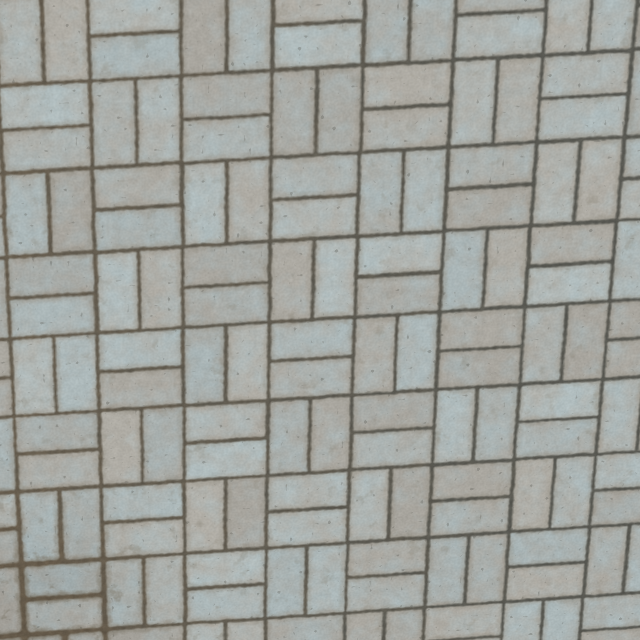
This texture is drawn by a WebGL 1 fragment shader. Its source:

```glsl
precision highp float;
// Pale basket-weave paving: square cells of two bricks, turned in alternate cells,
// seen at a slight slant. A projective map gives the cell grid, a rounded-box
// distance gives the joints, and gradient noise adds stains, grain and wear.
uniform vec2 u_resolution;

const vec3 WARM_CLAY = vec3(0.672, 0.661, 0.632);
const vec3 COOL_GLAZE = vec3(0.677, 0.724, 0.729);
const vec3 JOINT_GREY = vec3(0.345, 0.345, 0.320);
const vec3 JOINT_BROWN = vec3(0.415, 0.370, 0.305);
const vec3 GRIME = vec3(0.500, 0.475, 0.415);
const float JOINT_HALF = 0.021;

float hash(vec2 p) {
  vec3 q = fract(p.xyx * vec3(0.1031, 0.1030, 0.0973));
  q += dot(q, q.yzx + 33.33);
  return fract((q.x + q.y) * q.z);
}

float cornerSlope(vec2 corner, vec2 offset) {
  float angle = 6.2832 * hash(corner + 37.0);
  return dot(vec2(cos(angle), sin(angle)), offset);
}

// Gradient noise, roughly -0.7 to 0.7
float noise(vec2 p) {
  vec2 i = floor(p), f = p - i;
  vec2 s = f * f * f * (f * (f * 6.0 - 15.0) + 10.0);
  vec2 e = vec2(1.0, 0.0);
  float low = mix(cornerSlope(i, f), cornerSlope(i + e.xy, f - e.xy), s.x);
  float high = mix(cornerSlope(i + e.yx, f - e.yx), cornerSlope(i + e.xx, f - e.xx), s.x);
  return mix(low, high, s.y);
}

float fbm(vec2 p) {
  float sum = 0.0, gain = 0.6;
  for (int i = 0; i < 4; i++) {
    sum += gain * noise(p);
    p = p * 2.03 + 17.0;
    gain *= 0.55;
  }
  return sum;
}

// Canvas position (y down) to cell units on the slanted surface
vec2 surfaceCoords(vec2 p) {
  float depth = 1.0 - 0.0204 * p.x - 0.1358 * p.y;
  return vec2(6.850 * p.x - 0.187 * p.y - 0.940,
              0.400 * p.x + 7.041 * p.y - 0.946) / depth;
}

float roundedBox(vec2 p, vec2 halfSize, float radius) {
  vec2 d = abs(p) - halfSize + radius;
  return length(max(d, 0.0)) + min(max(d.x, d.y), 0.0) - radius;
}

// Signed distance to the brick at g in xy-free form; id receives its identity
float brickDistance(vec2 g, float radius, out vec2 id) {
  vec2 cell = floor(g), f = g - cell;
  float turned = mod(cell.x + cell.y, 2.0);
  vec2 q = mix(f, f.yx, turned);
  float side = step(0.5, q.x);
  id = vec2(cell.x * 2.0 + side, cell.y) + 50.0;
  vec2 local = vec2(q.x - 0.25 - 0.5 * side, q.y - 0.5);
  local += 0.008 * (vec2(hash(id + 3.0), hash(id + 9.0)) - 0.5);
  float inset = JOINT_HALF + 0.007 * (hash(id + 5.0) - 0.5);
  return roundedBox(local, vec2(0.25, 0.5) - inset, radius);
}

// Face of one brick: own tint, cloudy stains, fine grain and dulled rim
vec3 brickColor(vec2 g, vec2 id, float d, float dirt) {
  float clouds = fbm(g * 2.6 + id * 3.7);
  float cool = 0.48 + 0.75 * (hash(id) - 0.5) + 1.1 * clouds;
  cool -= 0.25 * smoothstep(-0.09, 0.0, d);
  vec3 color = mix(WARM_CLAY, COOL_GLAZE, clamp(cool, 0.0, 1.0));
  color *= 1.0 + 0.055 * (hash(id + 21.0) - 0.5);
  color += 0.045 * fbm(g * 9.0) + 0.030 * noise(g * 34.0);
  float rim = smoothstep(-0.075, 0.01, d + 0.07 * fbm(g * 7.0));
  color = mix(color, GRIME, rim * (0.24 + 0.45 * dirt));
  float blot = smoothstep(0.18, 0.48, fbm(g * 3.8 + 71.0));
  color = mix(color, GRIME, blot * (0.24 + 0.4 * dirt));
  float pits = smoothstep(0.40, 0.58, noise(g * 15.0 + 8.0));
  return mix(color, JOINT_GREY, 0.32 * pits);
}

vec3 jointColor(vec2 g, float brown) {
  vec3 color = mix(JOINT_GREY, JOINT_BROWN, clamp(brown + 0.5 * fbm(g * 2.0), 0.0, 1.0));
  return color * (1.0 + 0.20 * fbm(g * 11.0));
}

void main() {
  vec2 p = gl_FragCoord.xy / u_resolution;
  p.y = 1.0 - p.y;
  vec2 grid = surfaceCoords(p);

  // Dirt gathers in the lower left corner
  float dirt = 1.0 - smoothstep(0.03, 0.40, length((p - vec2(0.0, 1.0)) * vec2(1.0, 1.3)));
  float brown = 0.75 - 0.9 * p.x + 0.4 * dirt;

  // Chipped, wavering brick edges
  vec2 wobble = vec2(noise(grid * 4.5), noise(grid * 4.5 + 31.0));
  vec2 id;
  float d = brickDistance(grid + 0.010 * wobble, 0.022 + 0.05 * dirt, id);
  d += 0.011 * noise(grid * 17.0) + 0.012 * dirt;

  float blur = 0.013 + 4.0 / min(u_resolution.x, u_resolution.y);
  float joint = smoothstep(-blur, blur, d);
  vec3 color = mix(brickColor(grid, id, d, dirt), jointColor(grid, brown), joint);
  color *= 1.0 - 0.07 * dirt;
  gl_FragColor = vec4(color, 1.0);
}
```
